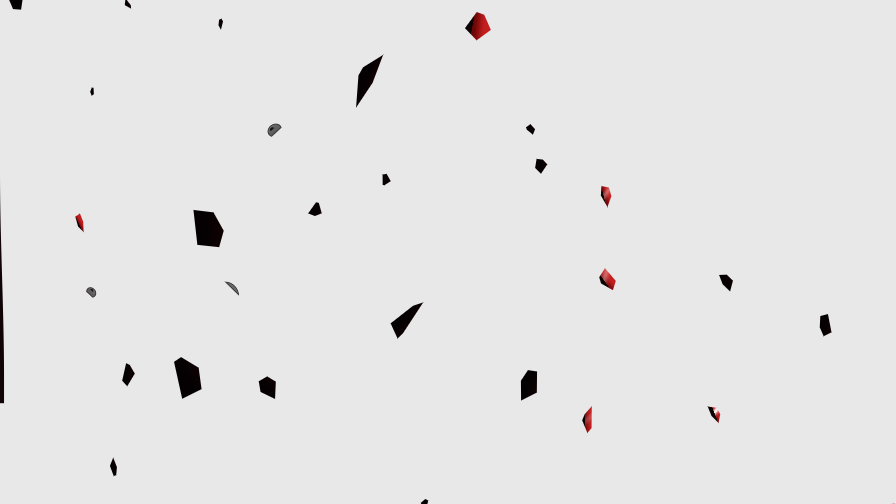
A Shadertoy shader for this background:

```glsl
// Scattered black, grey and glossy red shards floating on a flat pale grey ground.

const float CELL = 0.2;

vec4 hash4(vec2 p) {
    vec4 q = fract(p.xyxy * vec4(0.1031, 0.1030, 0.0973, 0.1099));
    q += dot(q, q.wzxy + 33.33);
    return fract((q.xxyz + q.yzzw) * q.zywx);
}

mat2 rotation(float a) {
    float c = cos(a), s = sin(a);
    return mat2(c, s, -s, c);
}

float coverage(float dist) {
    return clamp(0.5 - dist * iResolution.y, 0.0, 1.0);
}

// Irregular convex polygon: intersection of five jittered half-planes
float shardDistance(vec2 q, float radius, vec2 squeeze, vec2 seed) {
    float dist = -1.0;
    for (int k = 0; k < 5; k++) {
        vec4 h = hash4(seed + float(k) * 7.3);
        float angle = (float(k) + 0.75 * h.x) * 6.2832 / 5.0;
        vec2 normal = vec2(cos(angle), sin(angle));
        float side = dot(q * squeeze, normal) - radius * mix(0.65, 1.1, h.y);
        dist = max(dist, side / length(squeeze * normal));
    }
    return dist;
}

// Rounded flake cut by a chord: from a thin cap to a nearly full disc
float flakeDistance(vec2 q, float radius, float cut) {
    float disc = length(q * vec2(1.0, 1.2)) - radius;
    return max(disc, -q.y - cut * radius + 0.12 * q.x);
}

// Dark facet beside a red one, with a pale glint across it
vec3 redFacets(vec2 f, vec4 h, float glint) {
    vec3 red = mix(vec3(0.42, 0.02, 0.02), vec3(0.76, 0.12, 0.12), smoothstep(-0.7, 0.6, f.x + 0.4 * f.y));
    float band = (f.y - 0.5 * f.x - h.z + 0.4) * 2.6;
    red = mix(red, vec3(1.0, 0.96, 0.96), glint * exp(-band * band));
    float ridge = f.x + 0.25 * f.y + mix(0.1, 0.9, h.w);
    return mix(vec3(0.05, 0.01, 0.01), red, smoothstep(-0.04, 0.04, ridge));
}

void mainImage(out vec4 fragColor, in vec2 fragCoord) {
    vec2 p = fragCoord / iResolution.y;
    float aspect = iResolution.x / iResolution.y;
    vec3 color = vec3(0.91);

    // Tapered sliver cropped by the left border
    float sliver = max(p.x - 0.008 * smoothstep(0.66, 0.25, p.y), abs(p.y - 0.43) - 0.23);
    color = mix(color, vec3(0.06, 0.01, 0.02), coverage(sliver));

    // One jittered piece per grid cell, gathered from the neighbours
    vec2 home = round(p / CELL);
    for (int j = -1; j <= 1; j++)
    for (int i = -1; i <= 1; i++) {
        vec2 id = home + vec2(i, j);
        vec4 place = hash4(id + 41.0);
        vec4 look = hash4(id + 113.0);
        vec4 form = hash4(id + 257.0);
        vec2 center = (id + 0.75 * (place.xy - 0.5)) * CELL;
        float u = center.x / aspect;

        // Thin out toward the right border
        if (place.z > 0.82 - 0.55 * smoothstep(0.82, 0.95, u)) continue;

        // Mostly small pieces, larger near the lower left
        float radius = mix(0.008, 0.036, place.w * place.w);
        radius *= 1.0 + 0.5 * smoothstep(0.7, 0.1, length(center));

        bool isRed = look.x < 0.04 + 0.75 * smoothstep(0.45, 0.8, u);
        bool isGrey = !isRed && look.y < 0.5 * smoothstep(0.45, 0.33, u) && center.y < 0.8;
        float dist;
        vec3 tint;

        if (isGrey) {
            // Grey flake with a dark rim and a small dark curl
            vec2 q = rotation((form.x - 0.5) * 2.4) * (p - center);
            dist = flakeDistance(q, radius, mix(-0.65, 0.7, form.y));
            tint = vec3(0.38, 0.37, 0.37) + 0.05 * q.y / radius;
            tint = mix(vec3(0.16), tint, smoothstep(0.0, 0.003, -dist));
            float curl = flakeDistance(q - radius * vec2(-0.2, 0.3), 0.3 * radius, 0.2);
            tint = mix(tint, vec3(0.08), coverage(curl) * step(0.55, form.y));
        } else {
            // Upright, slightly tilted polygon
            vec2 q = rotation((form.x - 0.5) * 1.2) * (p - center);
            vec2 squeeze = vec2(mix(1.0, 2.1, form.y), 0.85);
            dist = shardDistance(q, radius, squeeze, id + 311.0);
            vec2 facet = q * squeeze / radius;
            tint = vec3(0.02, 0.005, 0.008) + vec3(0.03, 0.0, 0.0) * smoothstep(0.0, 0.8, facet.x);
            if (isRed) tint = redFacets(facet, look, smoothstep(0.6, 0.8, u));
        }
        color = mix(color, tint, coverage(dist));
    }
    fragColor = vec4(color, 1.0);
}
```
